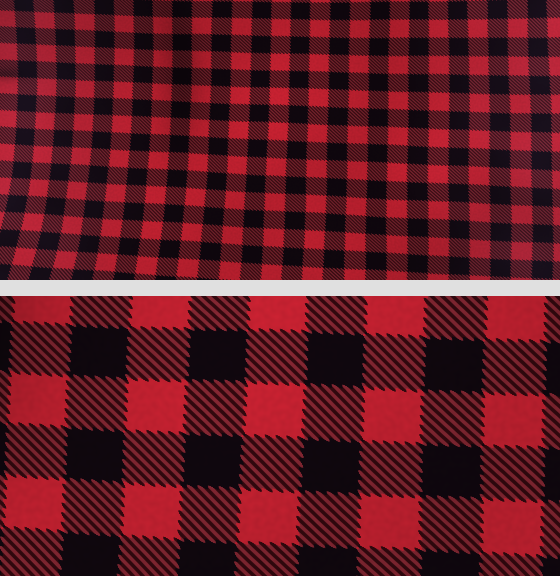
Top, the full canvas; bottom, a detail of the centre.
This pattern is drawn by a Shadertoy shader. Its source:

```glsl
// Red and black buffalo check twill, gently stretched and lit unevenly.

const vec3 RED    = vec3(0.69, 0.115, 0.17);
const vec3 BLACK  = vec3(0.055, 0.025, 0.05);
const vec3 STRIPE = vec3(0.46, 0.135, 0.175);  // raised thread in mixed cells
const vec3 GAP    = vec3(0.175, 0.03, 0.05);   // thread between the stripes
const vec3 HAZE   = vec3(0.045, 0.04, 0.065);  // pale sheen near the sides

const float BAND_HALF = 0.25;   // half width of a black band, in repeats
const float TWILL     = 11.0;   // diagonal threads per repeat
const float TOOTH     = 0.018;  // raggedness of the band edges
const float MOTTLE    = 0.13;
const float GRAIN     = 0.06;
const float TAU       = 6.2831853;

// Cloth coordinate along the left, middle and right of the canvas,
// each as polynomial coefficients of the height measured downwards.
const vec3 COL_LEFT  = vec3(-0.601, -0.871, 1.546);
const vec3 COL_MID   = vec3(6.467, 0.113, 0.14);
const vec3 COL_RIGHT = vec3(13.605, -0.423, 0.242);
const vec3 ROW_LEFT  = vec3(-0.069, 8.595, -0.316);
const vec3 ROW_MID   = vec3(-0.311, 8.226, -0.249);
const vec3 ROW_RIGHT = vec3(-0.183, 7.021, 0.429);

vec2 hashGradient(vec2 cell) {
    vec3 q = fract(cell.xyx * vec3(0.1031, 0.1030, 0.0973));
    q += dot(q, q.yzx + 33.33);
    float angle = TAU * fract((q.x + q.y) * q.z);
    return vec2(cos(angle), sin(angle));
}

float gradientNoise(vec2 p) {
    vec2 i = floor(p), f = p - i;
    vec2 s = f * f * f * (f * (f * 6.0 - 15.0) + 10.0);
    vec2 e = vec2(1.0, 0.0);
    float a = dot(hashGradient(i), f);
    float b = dot(hashGradient(i + e.xy), f - e.xy);
    float c = dot(hashGradient(i + e.yx), f - e.yx);
    float d = dot(hashGradient(i + e.xx), f - e.xx);
    return mix(mix(a, b, s.x), mix(c, d, s.x), s.y);
}

// Quadratic blend across the canvas, through x = 0, 1 and 2.
float stretched(vec3 left, vec3 mid, vec3 right, vec2 p) {
    vec3 powers = vec3(1.0, p.y, p.y * p.y);
    vec3 weights = vec3(0.5 * (p.x - 1.0) * (p.x - 2.0),
                        p.x * (2.0 - p.x),
                        0.5 * p.x * (p.x - 1.0));
    return dot(weights, vec3(dot(left, powers), dot(mid, powers), dot(right, powers)));
}

// One inside a black band, centred on whole numbers.
float band(float t, float tooth) {
    float edge = BAND_HALF + tooth - abs(fract(t + 0.5) - 0.5);
    float blur = 0.7 * length(vec2(dFdx(t), dFdy(t)));
    return smoothstep(-blur, blur, edge);
}

float softSpot(vec2 p, vec2 centre, vec2 size) {
    vec2 d = (p - centre) / size;
    return exp(-dot(d, d));
}

void mainImage(out vec4 fragColor, in vec2 fragCoord) {
    vec2 p = fragCoord / iResolution.y;
    p.y = 1.0 - p.y;
    p.x *= 2.0 * iResolution.y / iResolution.x;

    // Cloth coordinates, one unit per repeat
    vec2 cloth = vec2(stretched(COL_LEFT, COL_MID, COL_RIGHT, p),
                      stretched(ROW_LEFT, ROW_MID, ROW_RIGHT, p));
    cloth += 0.035 * vec2(gradientNoise(p * 4.0), gradientNoise(p * 4.0 + 31.0));

    // Diagonal threads
    float phase = TWILL * (cloth.x - cloth.y);
    float wave = sin(TAU * phase);
    float phaseBlur = max(0.08, length(vec2(dFdx(phase), dFdy(phase))));
    float thread = 0.5 + 0.5 * clamp(wave / (3.1416 * phaseBlur), -1.0, 1.0);

    // Crossing bands: none is red, one is striped, two are black
    float across = band(cloth.x, -TOOTH * wave);
    float down = band(cloth.y, -TOOTH * wave);
    vec3 mixedCell = mix(GAP, STRIPE, thread);
    vec3 colour = mix(mix(RED, mixedCell, across), mix(mixedCell, BLACK, across), down);

    // Soft folds and uneven light
    float light = 1.0 + MOTTLE * gradientNoise(p * 2.6 + 7.0);
    light += GRAIN * gradientNoise(p * 130.0);
    float foldX = 0.61 + 0.04 * sin(5.0 * p.y);
    light -= 0.20 * softSpot(p, vec2(foldX, 0.22), vec2(0.07, 0.30));
    light -= 0.20 * softSpot(p, vec2(0.0, 0.0), vec2(0.55, 0.25));
    light -= 0.28 * softSpot(p, vec2(0.02, 0.265), vec2(0.10, 0.022));
    light -= 0.16 * softSpot(p, vec2(2.0, 1.0), vec2(0.40, 0.28));
    light += 0.07 * softSpot(p, vec2(1.15, 0.45), vec2(0.55, 0.40));
    colour *= light;

    // Sheen on the dark dye towards both sides
    float side = smoothstep(0.35, 1.0, abs(p.x - 1.0));
    colour += HAZE * side * (0.8 + 0.5 * gradientNoise(p * 5.0 + 17.0));

    fragColor = vec4(clamp(colour, 0.0, 1.0), 1.0);
}
```
